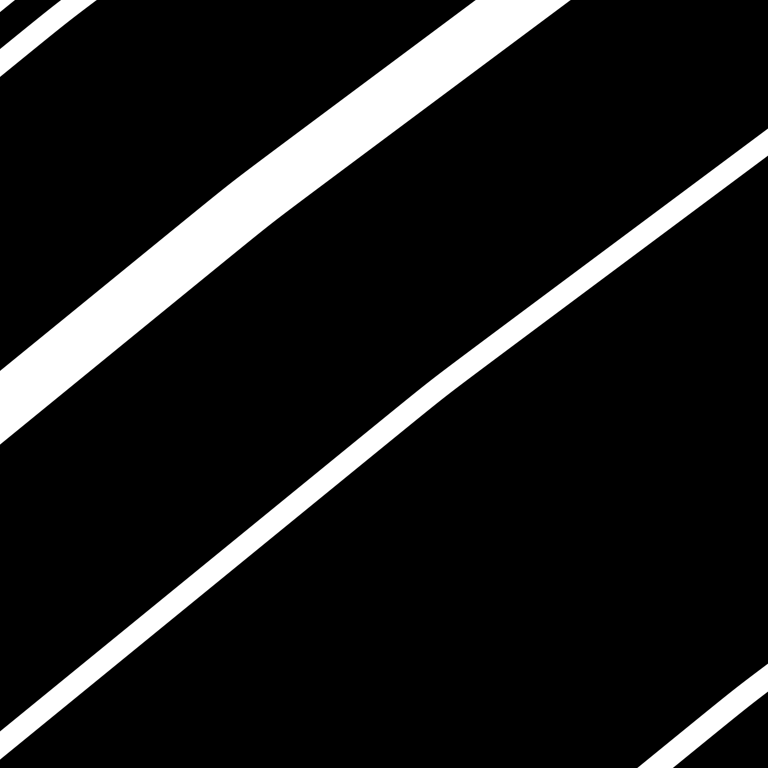
A WebGL 1 fragment shader for this pattern:

```glsl
precision highp float;
// Draws white diagonal stripes with a soft bend on a black ground.
uniform vec2 u_resolution;

// Coverage of a band of levels, smoothed over about one pixel.
float stripe(float level, float center, float halfWidth) {
  float soft = 0.9 / min(u_resolution.x, u_resolution.y);
  return 1.0 - smoothstep(-soft, soft, abs(level - center) - halfWidth);
}

// Tilted level field: its slope eases from steep to shallow across a fold.
float bentLevel(vec2 p) {
  float fold = p.x - p.y - 0.065;
  return p.y + 0.78 * p.x - 0.02 * length(vec2(fold, 0.039));
}

void main() {
  // Depth runs downward from the top left corner.
  vec2 uv = gl_FragCoord.xy / u_resolution;
  float level = bentLevel(vec2(uv.x, 1.0 - uv.y));

  // Wide bands
  float ink = stripe(level, -0.033, 0.047);
  ink = max(ink, stripe(level, 0.519, 0.047));

  // Narrow bands
  ink = max(ink, stripe(level, 0.079, 0.0178));
  ink = max(ink, stripe(level, 0.950, 0.018));
  ink = max(ink, stripe(level, 1.661, 0.0185));

  gl_FragColor = vec4(vec3(ink), 1.0);
}
```
